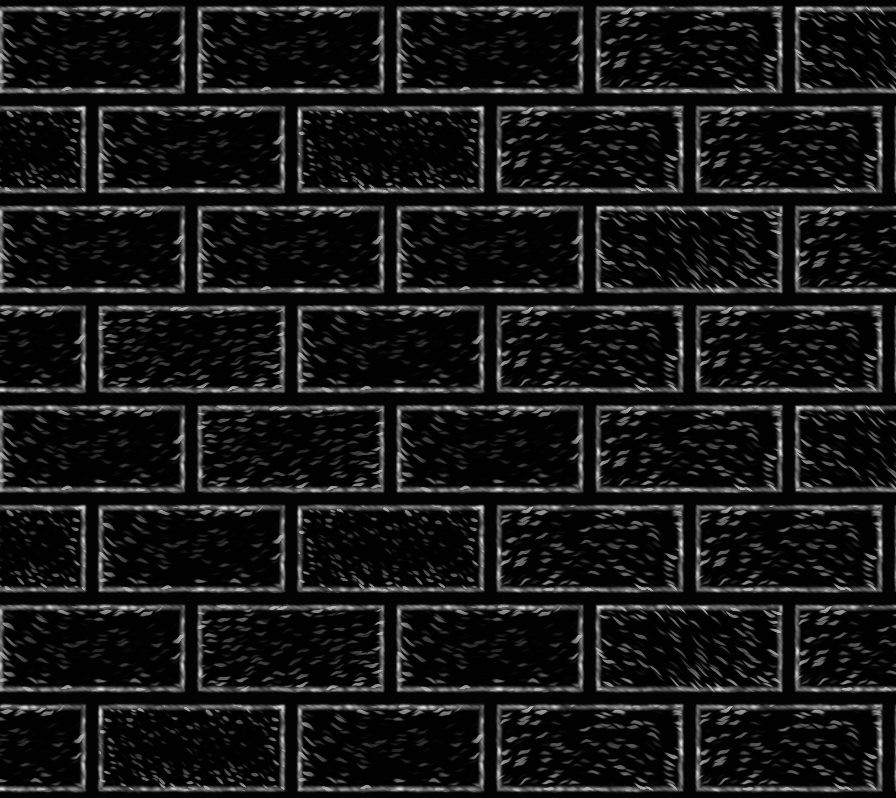
A Shadertoy shader for this texture map:

```glsl
// Dark running-bond brick wall with pale worn rims and wavy surface grain.
// Each brick is a rounded box; its grain is stretched cellular noise laid
// along bent flow lines, with a few grain variants spread over the wall.

const vec2  BRICKS       = vec2(4.5, 8.0);      // repeats across and down
const vec2  CELL         = vec2(1.996, 1.0);    // brick pitch, in row heights
const vec2  HALF_BRICK   = vec2(0.950, 0.450);
const float CORNER       = 0.03;
const vec2  ROW_SHIFT    = vec2(0.039, 0.537);  // even rows, odd rows
const vec2  GRAIN_SIZE   = vec2(0.19, 0.054);   // streak spacing: along, across
const vec2  SPECKLE_SIZE = vec2(0.11, 0.054);
const vec2  GRAIN_RANGE  = vec2(0.05, 0.75);    // contrast limits of the streaks
const float RIM_WIDTH    = 0.085;
const float RIM_LIGHT    = 0.40;
const float RIM_GRIT     = 0.45;
const float FRINGE_DEPTH = 0.12;                // reach of the brighter edge grain
const float FRINGE_LIGHT = 1.0;
const float MORTAR       = 0.010;
const float FACE         = 0.003;

const int BOWL = 0, ARCH = 1, DIAGONAL = 2, CHEVRON = 3, SPECKLE = 4;

vec3 hash32(vec2 p) {
    vec3 a = fract(p.xyx * vec3(0.1031, 0.1030, 0.0973));
    a += dot(a, a.yxz + 33.33);
    return fract((a.xxy + a.yzz) * a.zyx);
}

// Layered sines, roughly -1 to 1
float ripple(vec2 p) {
    return 0.5 * sin(p.x + 1.7 * sin(p.y * 0.8))
         + 0.3 * sin(p.x * 2.3 - p.y * 1.4 + 1.0)
         + 0.2 * sin(p.x * 4.1 + p.y * 3.3 + 2.5);
}

// Cellular noise: one soft spot of random strength per cell
float spots(vec2 q) {
    vec2 base = floor(q);
    float light = 0.0;
    for (int j = -1; j <= 1; j++) {
        for (int i = -1; i <= 1; i++) {
            vec2 cell = base + vec2(i, j);
            vec3 h = hash32(cell);
            float dist = length(q - cell - 0.1 - 0.8 * h.xy);
            light = max(light, h.z * smoothstep(0.62, 0.05, dist));
        }
    }
    return light;
}

float roundedBox(vec2 p, vec2 halfSize, float radius) {
    vec2 d = abs(p) - halfSize + radius;
    return length(max(d, 0.0)) + min(max(d.x, d.y), 0.0) - radius;
}

// Grain variant of a brick, rows counted from the top
int grainVariant(int row, int col) {
    int phase = (row + 2 * col) % 4;
    if (col >= 3) return phase == 0 ? DIAGONAL : ARCH;
    if (col == 1 && row > 2 && row < 7 && row != 5) return CHEVRON;
    return phase == 1 ? SPECKLE : BOWL;
}

// Height across the flow lines that the grain follows
float flowHeight(vec2 p, int variant) {
    float xx = p.x * p.x;
    if (variant == BOWL)     return p.y - xx * (0.22 + 0.3 * p.y);
    if (variant == ARCH)     return p.y + xx * (0.24 - 0.2 * p.y);
    if (variant == DIAGONAL) return p.y + 0.6 * p.x + 0.06 * sin(4.0 * p.x);
    if (variant == CHEVRON)  return p.y - 0.15 * p.x - 0.2 * max(p.x, 0.0) * (0.4 - p.y);
    return p.y + 0.45 * p.x;
}

float grain(vec2 p, int variant) {
    vec2 seed = vec2(37.0, 61.0) * float(variant + 1);
    vec2 size = variant == SPECKLE ? SPECKLE_SIZE : GRAIN_SIZE;
    float across = flowHeight(p, variant) + 0.022 * ripple(p * vec2(13.0, 9.0) + seed);
    float streak = spots(vec2(p.x, across) / size + seed);
    streak = smoothstep(GRAIN_RANGE.x, GRAIN_RANGE.y, streak);
    return streak * streak;
}

float brickLight(vec2 p, int variant, float pixel) {
    float wobble = ripple(p.yx * 19.0 + p * 7.0 + float(variant));
    float depth = -roundedBox(p, HALF_BRICK, CORNER) + 0.006 * wobble;
    float inside = smoothstep(0.0, max(0.035, pixel), depth);

    // Grain, strongest near the edges
    float streak = grain(p, variant);
    bool coarse = variant == ARCH || variant == DIAGONAL;
    float core = coarse ? 0.42 : 0.22;
    core *= 1.0 + 0.3 * ripple(p * 5.0 + 3.0);
    float fringe = exp(-max(depth - 0.04, 0.0) / FRINGE_DEPTH);
    float light = streak * mix(core, FRINGE_LIGHT, fringe);

    // Soft worn rim, broken into bright and dull patches
    float rim = smoothstep(RIM_WIDTH, 0.4 * RIM_WIDTH, depth);
    float wear = 1.0 + 0.45 * ripple((p.x + p.y) * vec2(13.0, 9.0) + float(variant));
    float grit = spots(p / 0.11 + 19.0 * float(variant + 1));
    light = max(0.7 * light, rim * (RIM_LIGHT * wear + RIM_GRIT * grit));

    return mix(MORTAR, FACE + min(light, 0.85), inside);
}

void mainImage(out vec4 fragColor, in vec2 fragCoord) {
    vec2 uv = fragCoord / iResolution.xy;
    vec2 wall = vec2(uv.x, 1.0 - uv.y) * BRICKS;

    // Running bond: odd rows slide by about half a brick
    int row = int(floor(wall.y));
    wall.x += row % 2 == 0 ? ROW_SHIFT.x : ROW_SHIFT.y;
    int col = int(floor(wall.x));

    vec2 p = (fract(wall) - 0.5) * CELL * vec2(1.0, -1.0);
    float pixel = BRICKS.y / iResolution.y;
    fragColor = vec4(vec3(brickLight(p, grainVariant(row, col), pixel)), 1.0);
}
```
